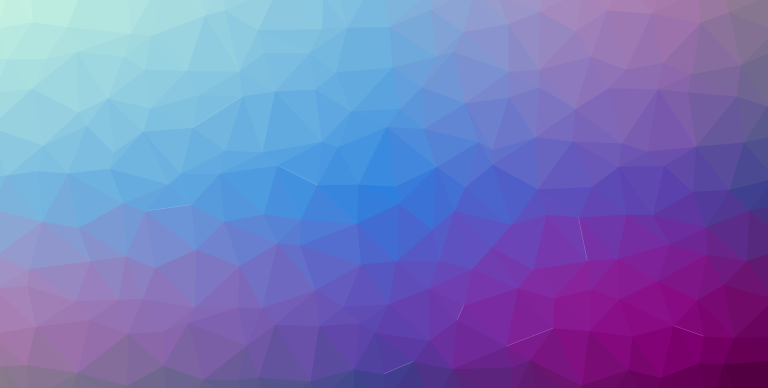
Reproduce this background procedurally as a Shadertoy shader.

```glsl
#define ROWS 10.0
#define JITTER 0.36
#define MESH_SHIFT vec2(0.0, 0.59)
#define SEAM_CHANCE 0.012
#define SEAM_GLOW 0.3
#define STOPS 9

// One ramp from mint through blue and magenta to plum
const vec3 RAMP[STOPS] = vec3[STOPS](
    vec3(0.780, 0.950, 0.880), vec3(0.650, 0.865, 0.875),
    vec3(0.520, 0.770, 0.880), vec3(0.350, 0.645, 0.880),
    vec3(0.175, 0.500, 0.870), vec3(0.390, 0.305, 0.750),
    vec3(0.545, 0.125, 0.595), vec3(0.525, 0.000, 0.470),
    vec3(0.285, 0.000, 0.220));

vec3 ramp(float t) {
    float s = clamp(t, 0.0, 1.0) * float(STOPS - 1);
    int i = min(int(s), STOPS - 2);
    return mix(RAMP[i], RAMP[i + 1], s - float(i));
}

vec2 hash22(vec2 p) {
    vec3 q = fract(p.xyx * vec3(0.1031, 0.1030, 0.0973));
    q += dot(q, q.yzx + 33.33);
    return fract((q.xx + q.yz) * q.zy);
}

// Jittered grid vertex, in cell units
vec2 meshVertex(vec2 id) {
    return id + (hash22(id + 40.0) - 0.5) * 2.0 * JITTER;
}

// Signed distance to the line a-b, positive on its left
float edgeSide(vec2 p, vec2 a, vec2 b) {
    vec2 e = normalize(b - a);
    return e.x * (p.y - a.y) - e.y * (p.x - a.x);
}

// The horizontal and vertical ramps are averaged at the facet centre
vec3 facetColor(vec2 centre) {
    vec2 uv = (centre - MESH_SHIFT) / ROWS;
    uv.x *= iResolution.y / iResolution.x;
    return 0.5 * (ramp(uv.x) + ramp(1.0 - uv.y));
}

// Adds a facet as premultiplied colour and coverage
void addFacet(inout vec4 sum, vec2 p, vec2 a, vec2 b, vec2 c, float pixel) {
    float ab = edgeSide(p, a, b);
    float inside = min(ab, min(edgeSide(p, b, c), edgeSide(p, c, a)));
    float coverage = clamp(inside / pixel + 0.5, 0.0, 1.0);
    if (coverage <= 0.0) return;

    vec2 centre = (a + b + c) / 3.0;
    vec3 color = facetColor(centre);

    // A few facets show a pale hairline along one edge
    float hasSeam = step(hash22(floor(centre * 64.0)).x, SEAM_CHANCE);
    float seam = 1.0 - smoothstep(0.0, 0.03, abs(ab));
    color = mix(color, vec3(0.8, 0.85, 0.95), hasSeam * seam * SEAM_GLOW);
    sum += vec4(color, 1.0) * coverage;
}

void mainImage(out vec4 fragColor, in vec2 fragCoord) {
    float pixel = ROWS / iResolution.y;
    vec2 p = fragCoord * pixel + MESH_SHIFT;
    vec2 cell = floor(p);
    vec4 sum = vec4(0.0);

    // Nearby quads, each split along its shorter diagonal
    for (int y = -1; y <= 1; y++) {
        for (int x = -1; x <= 1; x++) {
            vec2 id = cell + vec2(x, y);
            vec2 a = meshVertex(id);
            vec2 b = meshVertex(id + vec2(1, 0));
            vec2 c = meshVertex(id + vec2(1, 1));
            vec2 d = meshVertex(id + vec2(0, 1));
            if (distance(a, c) < distance(b, d)) {
                addFacet(sum, p, a, b, c, pixel);
                addFacet(sum, p, a, c, d, pixel);
            } else {
                addFacet(sum, p, a, b, d, pixel);
                addFacet(sum, p, b, c, d, pixel);
            }
        }
    }

    vec3 color = sum.a > 0.001 ? sum.rgb / sum.a : facetColor(p);
    fragColor = vec4(color, 1.0);
}
```
